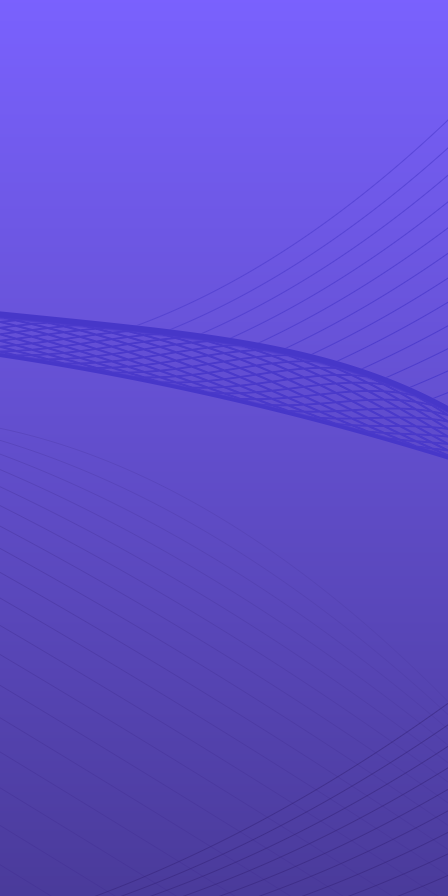
This background is drawn by a Shadertoy shader. Its source:

```glsl
float pixelSize() {
    return 2.0 / iResolution.y;
}

// Coverage of a stroke at distance d from its centre
float stroke(float d, float halfWidth) {
    return clamp(0.5 + (halfWidth - abs(d)) / pixelSize(), 0.0, 1.0);
}

// Parabola through (0, start), drawn as a thin line
float curveLine(vec2 p, float start, float slope, float bend, float halfWidth) {
    float y = start + slope * p.x + bend * p.x * p.x;
    float tilt = slope + 2.0 * bend * p.x;
    return stroke((p.y - y) / sqrt(1.0 + tilt * tilt), halfWidth);
}

// Evenly spaced level lines of a phase field, with constant width
float phaseLines(float phase, float halfWidth) {
    float density = length(vec2(dFdx(phase), dFdy(phase))) / pixelSize();
    float d = abs(fract(phase) - 0.5) / max(density, 0.001);
    return stroke(d, halfWidth);
}

void mainImage(out vec4 fragColor, in vec2 fragCoord) {
    vec2 p = fragCoord / iResolution.xy * vec2(1.0, 2.0);
    vec2 fromRight = vec2(1.0 - p.x, p.y);
    vec2 fromTop = vec2(p.x, 2.0 - p.y);
    float px = pixelSize();

    vec3 bandColor = vec3(0.28, 0.215, 0.79);
    vec3 col = mix(vec3(0.29, 0.23, 0.605), vec3(0.477, 0.382, 0.995), p.y * 0.5);

    // Faint arcs falling to the right
    float arcs = 0.0;
    for (int i = 0; i < 20; i++) {
        float n = float(i);
        float ease = exp(-0.25 * n);
        float start = 0.956 + 0.025 * n + 0.0019 * n * n;
        float line = curveLine(fromTop, start, 0.62 - 0.41 * ease, 0.4 * ease, 0.001);
        arcs = max(arcs, line * mix(0.25, 0.42, min(n / 8.0, 1.0)));
    }
    col = mix(col, vec3(0.25, 0.17, 0.57), arcs * mix(1.0, 0.7, p.x));

    // Dark arcs rising to the lower right
    float rising = 0.0;
    for (int i = 0; i < 10; i++) {
        float n = float(i);
        rising = max(rising, curveLine(fromRight, 0.43 - 0.048 * n, -0.72 + 0.035 * n, 0.22, 0.0011));
    }
    col = mix(col, vec3(0.215, 0.145, 0.49), rising * 0.6);

    // Ribbon edges
    float x2 = p.x * p.x;
    float top = 1.305 - 0.1 * p.x - 0.111 * x2 * x2;
    float bottom = 1.203 - 0.15 * p.x - 0.079 * x2;

    // Fan of lines above the ribbon
    float fan = 0.0;
    for (int i = 0; i < 13; i++) {
        float n = float(i);
        float start = 1.732 - 0.063 * n + 0.0007 * n * n;
        float line = curveLine(fromRight, start, -0.95 + 0.05 * n, 0.417 - 0.02 * n, 0.0012);
        fan = max(fan, line * mix(0.55, 0.85, n / 12.0));
    }
    col = mix(col, bandColor, fan * smoothstep(-px, px, p.y - top));

    // Woven ribbon: two line families that bunch up at its edges
    float across = clamp((top - p.y) / (top - bottom), 0.0005, 0.9995);
    float angle = acos(1.0 - 2.0 * across);
    float weave = max(phaseLines(3.5 * (angle - 3.0 * p.x), 0.0026),
                      phaseLines(3.5 * (angle + 5.0 * p.x), 0.0023));
    float rim = max(smoothstep(0.022, 0.012, top - p.y), smoothstep(0.014, 0.007, p.y - bottom));
    float inside = clamp(0.5 + min(top - p.y, p.y - bottom) / px, 0.0, 1.0);
    col = mix(col, bandColor, inside * max(max(weave * 0.92, rim), 0.12));

    fragColor = vec4(col, 1.0);
}
```
